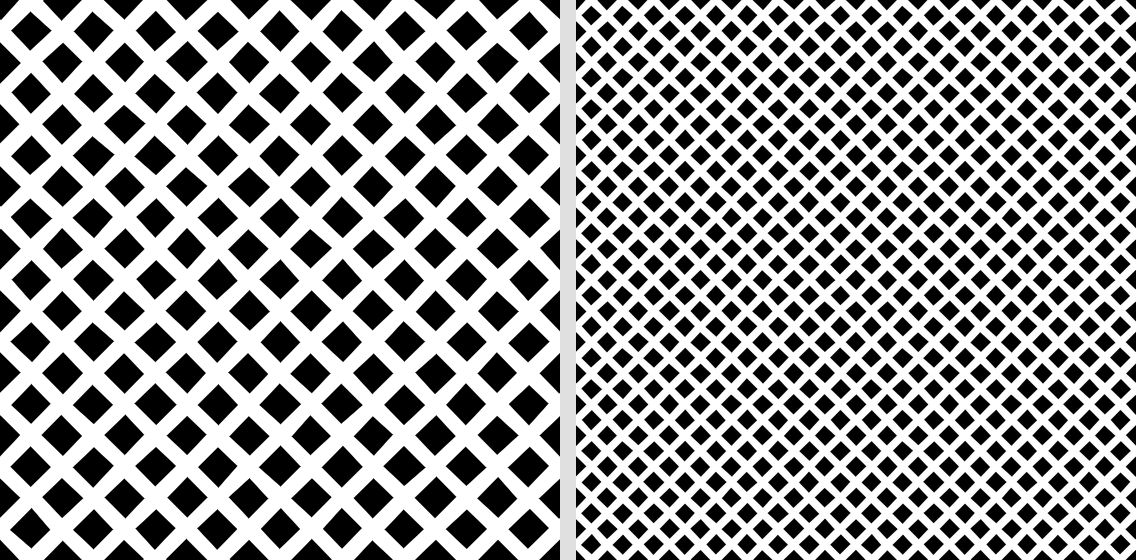
Left, the tile; right, the same tile 2 across and 2 down.
This pattern is drawn by a Shadertoy shader. Its source:

```glsl
const float REPEATS = 9.0;       // lattice cells across and down
const float HALF_DIAGONAL = 0.325; // centre to corner, in cells
const float CORNER_JITTER = 0.016; // greatest corner shift, in cells
const vec3 BAND_COLOR = vec3(1.0);
const vec3 DIAMOND_COLOR = vec3(0.0);

vec2 hash2(vec3 p) {
    vec2 q = vec2(dot(p, vec3(127.1, 311.7, 74.7)),
                  dot(p, vec3(269.5, 183.3, 246.1)));
    return fract(sin(q) * 43758.5453);
}

// Corner k of a diamond, counter-clockwise from the right
vec2 diamondCorner(int k, vec2 id, float layer) {
    float angle = 1.5707963 * float(k);
    vec2 shift = 2.0 * hash2(vec3(id, float(k) + 4.0 * layer)) - 1.0;
    return HALF_DIAGONAL * vec2(cos(angle), sin(angle)) + CORNER_JITTER * shift;
}

// Signed distance to the edges of the uneven diamond in this cell
float diamondDistance(vec2 p, float layer) {
    vec2 id = floor(mod(floor(p) + 0.5, REPEATS));
    vec2 local = fract(p) - 0.5;
    float d = -1.0;
    vec2 a = diamondCorner(0, id, layer);
    for (int k = 1; k <= 4; k++) {
        vec2 b = diamondCorner(k % 4, id, layer);
        vec2 edge = b - a;
        vec2 outward = normalize(vec2(edge.y, -edge.x));
        d = max(d, dot(local - a, outward));
        a = b;
    }
    return d;
}

void mainImage(out vec4 fragColor, in vec2 fragCoord) {
    vec2 p = REPEATS * fragCoord / iResolution.xy;
    float pixel = REPEATS / min(iResolution.x, iResolution.y);

    // Two staggered square lattices
    float d = min(diamondDistance(p, 0.0), diamondDistance(p + 0.5, 1.0));

    float band = clamp(d / pixel + 0.5, 0.0, 1.0);
    fragColor = vec4(mix(DIAMOND_COLOR, BAND_COLOR, band), 1.0);
}
```
